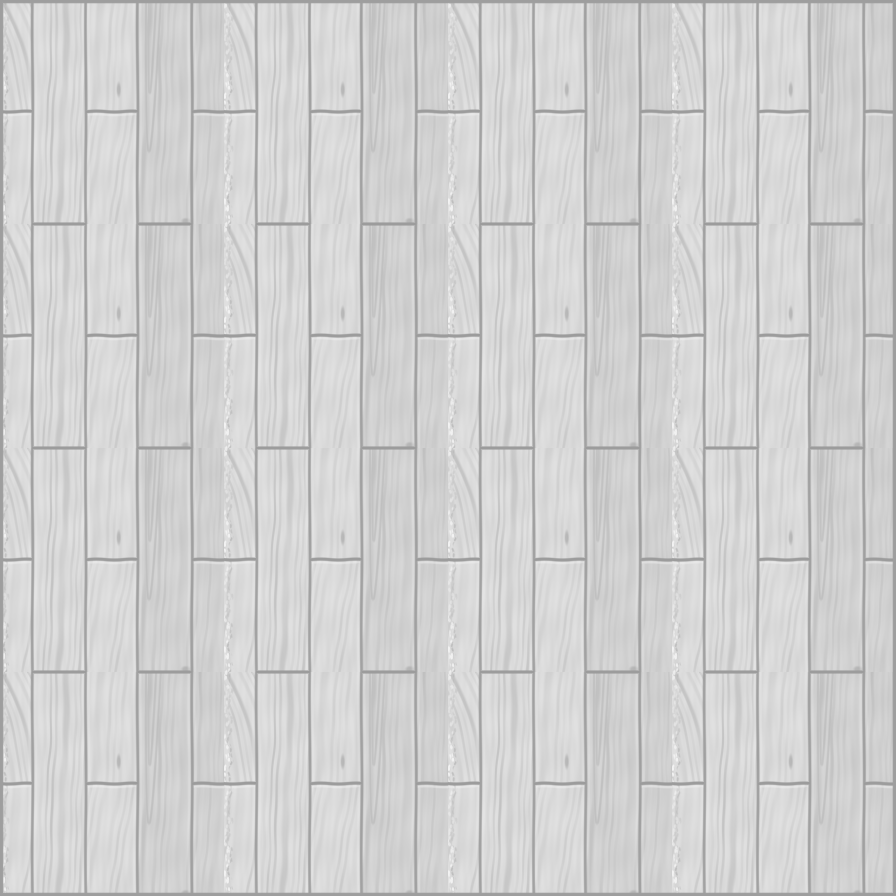
Write a three.js fragment shader that draws this texture.

```glsl
// Pale grey wood planks in a 4 by 4 repeat, with leaning grain, dark joints and a thin frame.
varying vec2 vUv;

const float TILES = 4.0;
const float TAU = 6.2831853;
const vec4 SEAMS = vec4(0.145, 0.383, 0.614, 0.857);
const vec3 JOINT = vec3(0.61);
const vec3 GRAIN = vec3(0.69);
const vec3 CHIP = vec3(0.95);
const vec3 FRAME = vec3(0.62);

float hash(vec2 p) {
  return fract(sin(dot(p, vec2(127.1, 311.7))) * 4375.85);
}

// Soft line: 1 at distance zero, fading out around the half width.
float stroke(float d, float halfWidth, float soft) {
  return 1.0 - smoothstep(halfWidth - soft, halfWidth + soft, abs(d));
}

// Distance to the nearest scattered cell point.
float cellular(vec2 p) {
  vec2 cell = floor(p);
  float nearest = 2.0;
  for (int j = -1; j <= 1; j++) {
    for (int i = -1; i <= 1; i++) {
      vec2 c = cell + vec2(float(i), float(j));
      vec2 point = c + vec2(hash(c), hash(c + 37.0));
      nearest = min(nearest, length(point - p));
    }
  }
  return nearest;
}

// Uneven dark fibres that lean and bow along a plank.
float grainLines(vec2 p, float count, float lean, float bow, float seed) {
  float x = p.x + lean * p.y + bow * p.y * p.y;
  x += 0.004 * sin(p.y * 11.0 + seed) + 0.002 * sin(p.y * 25.0 + p.x * 30.0 + seed * 2.0);
  float phase = x * count + 0.3 * sin(x * count * 1.7 + seed);
  float id = floor(phase);
  float strength = mix(0.25, 1.0, hash(vec2(id, seed)));
  float fade = 0.75 + 0.25 * sin(p.y * 8.0 + id * 2.4 + seed);
  return strength * fade * stroke(fract(phase) - 0.5, 0.2, 0.14);
}

// One pointed arch of grain, open at the top.
float grainArch(vec2 p, vec2 tip, float spread) {
  float rise = p.y - tip.y;
  float side = abs(p.x - tip.x - 0.03 * rise);
  float halfGap = spread * sqrt(max(rise, 0.0));
  return stroke(side - halfGap, 0.005, 0.004) * smoothstep(-0.01, 0.01, rise);
}

float knot(vec2 p, vec2 centre, vec2 size) {
  return 1.0 - smoothstep(0.3, 1.0, length((p - centre) / size));
}

// Grain of one plank, chosen by column and by upper or lower half.
float plankGrain(vec2 p, float column, float upper) {
  vec2 q = vec2(p.x, p.y - 0.5 * upper);
  if (column < 0.5) {
    return upper > 0.5 ? grainLines(q, 27.0, 0.08, 0.42, 1.0)
                       : 0.6 * grainLines(q, 24.0, -0.17, 0.1, 2.0);
  }
  if (column < 1.5) return grainLines(p, 29.0, -0.055, 0.015, 3.0);
  if (column < 2.5) {
    return upper > 0.5 ? 0.5 * grainLines(q, 25.0, -0.07, 0.0, 4.0)
                       : 0.75 * grainLines(q, 24.0, -0.21, 0.08, 5.0);
  }
  if (column < 3.5) {
    float arches = max(grainArch(p, vec2(0.665, 0.32), 0.04), grainArch(p, vec2(0.668, 0.58), 0.025));
    return max(0.75 * grainLines(p, 26.0, -0.06, 0.02, 6.0), 0.8 * arches);
  }
  return upper > 0.5 ? 0.8 * grainLines(q, 34.0, -0.01, 0.0, 7.0)
                     : 0.65 * grainLines(q, 28.0, -0.08, 0.0, 8.0);
}

float plankTone(vec2 p, float column, float upper) {
  float tone = column < 2.5 ? 0.862 : 0.827;
  tone -= 0.01 * step(3.5, column) * upper;
  tone += 0.007 * sin(p.x * 19.0 + p.y * 13.0) + 0.006 * sin(p.y * 31.0 - p.x * 17.0);
  return tone + 0.006 * sin(p.x * 210.0 + 2.0 * sin(p.y * 9.0));
}

vec3 plankTile(vec2 p) {
  float column = dot(step(SEAMS, vec4(p.x)), vec4(1.0));
  float split = 1.0 - mod(column, 2.0);
  float upper = step(0.502, p.y);
  vec3 color = vec3(plankTone(p, column, upper));
  color = mix(color, GRAIN, 0.62 * plankGrain(p, column, upper));

  // Knot and corner smudge
  float marks = max(knot(p, vec2(0.53, 0.6), vec2(0.013, 0.045)), knot(p, vec2(0.83, 0.012), vec2(0.028, 0.02)));
  color = mix(color, GRAIN, 0.8 * marks);

  // Ragged pale and dark chips beside the repeat edge
  float edge = p.x - 0.012 - 0.007 * sin(p.y * 43.0) - 0.004 * sin(p.y * 97.0);
  float flakes = 1.0 - smoothstep(0.2, 0.6, cellular(p * vec2(60.0, 42.0)));
  float wear = mix(0.45, 1.0, 0.5 + 0.5 * sin(p.y * TAU * 2.0 + 0.5));
  color = mix(color, GRAIN, 0.65 * wear * flakes * stroke(edge - 0.012, 0.008, 0.005));
  color = mix(color, CHIP, wear * flakes * stroke(edge, 0.009, 0.005));

  // Joints: full-length planks end at the repeat edge, the others at mid height
  float wobble = 0.002 * sin(p.x * 40.0);
  float ends = mix(min(p.y, 1.0 - p.y), p.y - 0.502 + wobble, split);
  vec4 gaps = abs(p.x - SEAMS + 0.0015 * sin(p.y * 9.0));
  float sides = min(min(gaps.x, gaps.y), min(gaps.z, gaps.w));
  float glint = max(split * stroke(ends + 0.014, 0.005, 0.004), 0.5 * stroke(sides - 0.014, 0.005, 0.004));
  color = mix(color, CHIP, 0.45 * glint);
  float joint = max(stroke(ends, 0.007, 0.004), 0.9 * stroke(sides, 0.006, 0.004));
  return mix(color, JOINT, joint);
}

void main() {
  vec3 color = plankTile(fract(vUv * TILES));
  vec2 border = min(vUv, 1.0 - vUv);
  color = mix(color, FRAME, stroke(min(border.x, border.y), 0.0036, 0.001));
  gl_FragColor = vec4(color, 1.0);
}
```
